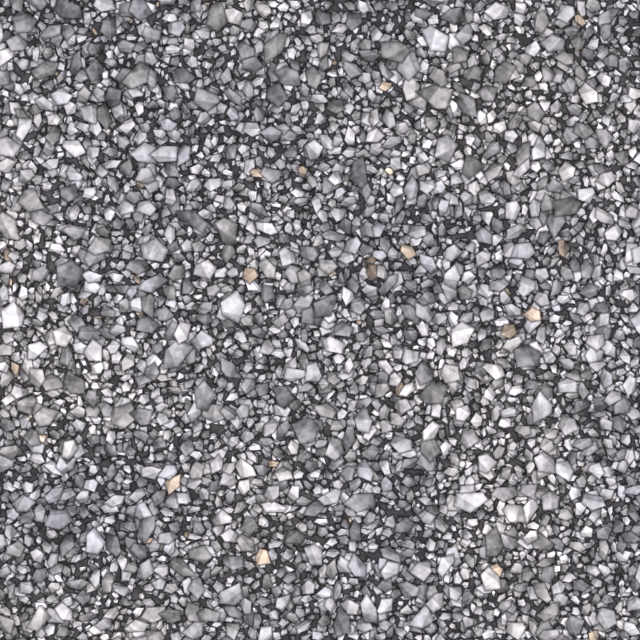
A WebGL 2 fragment shader for this texture:

```glsl
#version 300 es
precision highp float;
precision highp int;

#define LAYERS 5
#define FINEST_COUNT 76.0
#define LAYER_RATIO 0.75
#define SIDES 5
#define SOFTNESS 0.0036
#define SHADOW_WIDTH 0.0038
#define SHADOW_DEPTH 0.6
#define DARKEST_TONE 0.53
#define LIGHTEST_TONE 0.98
#define GRAIN 0.3
#define WARM_SHARE 0.009

uniform vec2 u_resolution;
out vec4 fragColor;

const float TAU = 6.28319;

// Integer hash: three values in 0..1 per cell and salt
vec3 hash(vec2 cell, int salt) {
    uvec3 v = uvec3(ivec3(ivec2(cell), salt));
    v = v * 1664525u + 1013904223u;
    v.x += v.y * v.z; v.y += v.z * v.x; v.z += v.x * v.y;
    v ^= v >> 16u;
    v.x += v.y * v.z; v.y += v.z * v.x; v.z += v.x * v.y;
    return vec3(v >> 8u) * exp2(-24.0);
}

float valueNoise(vec2 p, int salt) {
    vec2 cell = floor(p), f = fract(p);
    f = f * f * (3.0 - 2.0 * f);
    float low = mix(hash(cell, salt).x, hash(cell + vec2(1, 0), salt).x, f.x);
    float high = mix(hash(cell + vec2(0, 1), salt).x, hash(cell + 1.0, salt).x, f.x);
    return mix(low, high, f.y);
}

vec2 direction(float angle) {
    return vec2(cos(angle), sin(angle));
}

float smoothMax(float a, float b, float k) {
    float h = max(k - abs(a - b), 0.0) / k;
    return max(a, b) + 0.25 * h * h * k;
}

// Irregular convex polygon with slightly worn corners
float stoneDistance(vec2 p, float radius, vec2 cell, int salt) {
    float d = -radius;
    for (int i = 0; i < SIDES; i++) {
        vec3 h = hash(cell, salt + i);
        float angle = (float(i) + 0.5 * h.x) * TAU / float(SIDES);
        float side = dot(p, direction(angle)) - radius * mix(0.6, 1.0, h.y);
        d = smoothMax(d, side, 0.1 * radius);
    }
    return d;
}

// Grey stone with a tilted face, a chipped facet and a dim rim
vec3 stoneColor(vec2 p, float d, float radius, float grain, vec3 look, vec3 facet) {
    float tone = mix(DARKEST_TONE, LIGHTEST_TONE, look.x);
    tone += 0.13 * dot(p, direction(TAU * facet.x)) / radius;
    float chip = dot(p, direction(TAU * facet.y)) / radius - 0.3 * facet.z;
    tone *= 1.0 - 0.2 * smoothstep(0.0, 0.2, chip);
    tone *= mix(0.82, 1.0, smoothstep(0.0, 0.25, -d / radius));
    tone += GRAIN * (grain - 0.5);
    vec3 tint = mix(vec3(1.005, 0.99, 0.995), vec3(0.99, 0.98, 1.015), look.y);
    if (look.z < WARM_SHARE) tint = vec3(1.06, 0.96, 0.87);
    return tone * tint;
}

void main() {
    vec2 uv = gl_FragCoord.xy / u_resolution.y;
    float edge = max(SOFTNESS, 1.0 / u_resolution.y);
    float grain = 0.6 * valueNoise(uv * 110.0, 901) + 0.4 * valueNoise(uv * 220.0, 902);
    vec3 color = vec3(0.21, 0.2, 0.21) + 0.2 * grain;

    // Pile up layers from fine chips to sparse large stones
    float count = FINEST_COUNT;
    for (int layer = 0; layer < LAYERS; layer++) {
        float presence = 1.0 - 0.21 * float(layer);
        vec2 grid = uv * count;
        int salt = layer * 16;
        for (int n = 0; n < 9; n++) {
            vec2 cell = floor(grid) + vec2(n % 3 - 1, n / 3 - 1);
            vec3 place = hash(cell, salt + 10);
            if (place.z > presence) continue;
            vec2 p = grid - cell - 0.5 - 0.76 * (place.xy - 0.5);
            if (dot(p, p) > 1.4) continue;

            // Turn and stretch each stone
            vec3 form = hash(cell, salt + 11);
            vec2 axis = direction(TAU * form.x);
            p = mat2(axis.x, -axis.y, axis.y, axis.x) * p;
            float stretch = mix(1.0, 1.35, form.y);
            p *= vec2(1.0 / stretch, stretch);
            float radius = mix(0.36, 0.54, form.z);
            float d = stoneDistance(p, radius, cell, salt);

            // Contact shadow below, then the stone itself
            float canvasDistance = d / count;
            float shade = 1.0 - smoothstep(-0.5 * edge, SHADOW_WIDTH, canvasDistance);
            color *= 1.0 - SHADOW_DEPTH * shade;
            vec3 look = hash(cell, salt + 12);
            vec3 facet = hash(cell, salt + 13);
            vec3 stone = stoneColor(p, d, radius, grain, look, facet);
            float cover = 1.0 - smoothstep(-0.5 * edge, 0.5 * edge, canvasDistance);
            color = mix(color, stone, cover);
        }
        count *= LAYER_RATIO;
    }

    // Broad drift from cool and dim to neutral and bright
    float drift = valueNoise(uv * 5.0, 903);
    color *= mix(vec3(0.93, 0.93, 0.95), vec3(1.07, 1.06, 1.06), drift);
    fragColor = vec4(clamp(color, 0.0, 1.0), 1.0);
}
```
